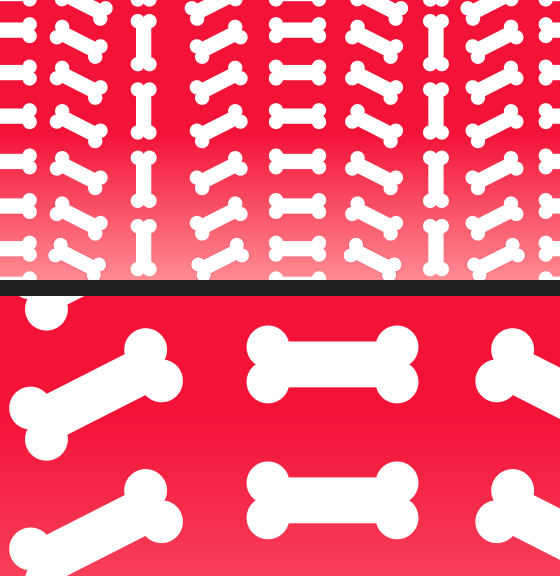
Top: the whole. Bottom: its middle third, enlarged.
Write a WebGL 1 fragment shader that draws this pattern.

```glsl
precision highp float;

uniform vec2 u_resolution;

const vec3 RED = vec3(0.95, 0.075, 0.215);
const vec3 PINK = vec3(1.0, 0.545, 0.575);
const vec3 WHITE = vec3(1.0);
const float TILT = 0.47;
const float UPRIGHT = 1.5708;

vec2 rotate(vec2 p, float angle) {
  float c = cos(angle);
  float s = sin(angle);
  return vec2(c * p.x + s * p.y, c * p.y - s * p.x);
}

// Signed distance to a bone lying along x: a shaft with two lobes per end
float boneDistance(vec2 p) {
  const vec2 LOBE = vec2(0.0768, 0.0208);
  const float LOBE_RADIUS = 0.0255;
  const float SHAFT_HALF = 0.0273;
  p = abs(p);
  float lobe = length(p - LOBE) - LOBE_RADIUS;
  vec2 edge = p - vec2(LOBE.x, SHAFT_HALF);
  float shaft = length(max(edge, 0.0)) + min(max(edge.x, edge.y), 0.0);
  return min(lobe, shaft);
}

// Stack of bones: rows = (first centre, pitch, wobble),
// nudge = vertical shift of the (top, bottom) rows, slide = sideways drift
float columnDistance(vec2 p, float x, float angle, vec3 rows, vec2 nudge, float slide) {
  float d = 1.0;
  for (int i = -1; i < 7; i++) {
    float k = float(i);
    float top = 1.0 - step(-0.5, k);
    float bottom = step(5.5, k);
    float low = step(4.5, k);
    float y = rows.x + rows.y * k + rows.z * cos(1.45 * k + 0.75);
    y += top * nudge.x + bottom * nudge.y;
    vec2 center = vec2(x + slide * (top - 0.3 * low), y);
    d = min(d, boneDistance(rotate(p - center, angle)));
  }
  return d;
}

float flatColumn(vec2 p, float x) {
  return columnDistance(p, x, 0.0, vec3(0.1047, 0.1568, 0.004), vec2(0.026, -0.026), 0.0);
}

float tiltedColumn(vec2 p, float x, float lean) {
  return columnDistance(p, x, lean * TILT, vec3(0.1432, 0.1573, 0.0083), vec2(0.021, 0.02), lean * 0.018);
}

float uprightColumn(vec2 p, float x) {
  return columnDistance(p, x, UPRIGHT, vec3(0.1523, 0.244, 0.0), vec2(0.013, 0.0), 0.0);
}

float coverage(float d, float pixel) {
  return clamp(0.5 - d / pixel, 0.0, 1.0);
}

// Flat red above, fading to pink below; y runs downward
vec3 background(float y) {
  return mix(RED, PINK, clamp((y - 0.475) / 0.525, 0.0, 1.0));
}

void main() {
  float pixel = 1.0 / u_resolution.y;
  vec2 p = gl_FragCoord.xy * pixel;
  p.y = 1.0 - p.y;

  // Column groups: flat, leaning down, upright, leaning up
  float straight = 1.0;
  float tilted = 1.0;
  for (int i = 0; i < 3; i++) {
    float g = float(i);
    straight = min(straight, flatColumn(p, 0.029 + 1.0685 * g - 0.035 * g * g));
    straight = min(straight, uprightColumn(p, 0.513 + 1.044 * g));
    tilted = min(tilted, tiltedColumn(p, 0.281 + 1.055 * g, 1.0));
    tilted = min(tilted, tiltedColumn(p, 0.781 + 0.985 * g, -1.0));
  }

  // Thin red fringe on the lowest tilted bones
  vec3 color = background(p.y);
  float fringe = coverage(tilted - 0.0018, pixel) * step(0.86, p.y);
  color = mix(color, RED, 0.6 * fringe);
  color = mix(color, WHITE, coverage(min(straight, tilted), pixel));
  gl_FragColor = vec4(color, 1.0);
}
```
